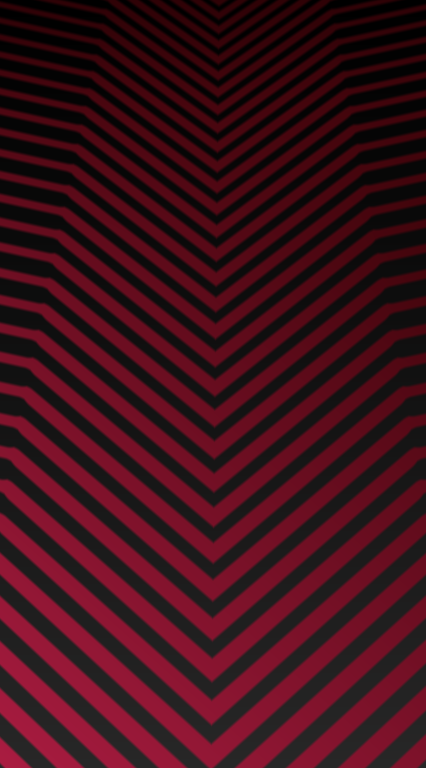
Reproduce this pattern procedurally as a WebGL 2 fragment shader.

```glsl
#version 300 es
precision highp float;

uniform vec2 u_resolution;
out vec4 fragColor;

// Height on the spine of the chevron passing through a point on its inner arm;
// the arms grow steeper towards the bottom.
float spineHeight(float side, float y) {
  return (y + 0.68 * side) / (1.0 - 0.23 * side);
}

void main() {
  // Units of canvas height, with y pointing down
  vec2 uv = gl_FragCoord.xy / u_resolution;
  float y = 1.0 - uv.y;
  float side = abs(uv.x * 0.5547 - (0.2852 - 0.0104 * y));

  // Bend: points beyond the elbow slide back along the flatter outer arm
  float elbowY = (y + 0.22 * (side - 0.1445)) / 1.044;
  float elbow = 0.1445 + 0.2 * elbowY;
  float outer = smoothstep(-0.008, 0.008, side - elbow);
  float tip = side < elbow ? spineHeight(side, y) : spineHeight(elbow, elbowY);

  // Stripe period grows linearly downwards, so its count is logarithmic
  float period = 0.01706 + 0.0425 * tip;
  float phase = fract(log(period) / 0.0425 + 0.33);
  float width = mix(0.57 - 0.2 * side, 0.35, outer);
  float offset = abs(fract(phase + 0.285 + 0.5) - 0.5);
  float blur = max(0.0033, 0.75 / u_resolution.y) / period;
  float stripe = 1.0 - smoothstep(-blur, blur, offset - 0.5 * width);

  // Light comes from the lower left
  float light = y + 0.5 * (0.5 - uv.x) * smoothstep(0.0, 0.4, y);
  vec3 ground = vec3(0.155, 0.153, 0.153) * pow(y, 1.15);
  vec3 crimson = mix(vec3(0.23, 0.01, 0.03), vec3(0.58, 0.09, 0.21), light);
  crimson *= mix(0.8, 1.0, smoothstep(0.0, 0.15, y));

  fragColor = vec4(mix(ground, crimson, stripe), 1.0);
}
```
